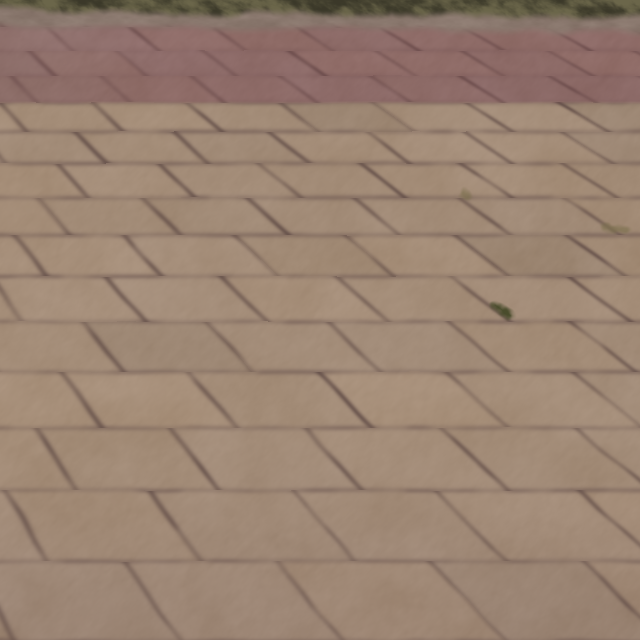
Give the GLSL for this texture, as a WebGL 1 fragment shader.

```glsl
precision highp float;
// Sandy paving slabs in running bond receding to a red border, a kerb and grass.
uniform vec2 u_resolution;

float hash(vec2 p) {
  vec3 q = fract(p.xyx * 0.1031);
  q += dot(q, q.yzx + 33.33);
  return fract((q.x + q.y) * q.z);
}

float noise(vec2 p) {
  vec2 i = floor(p), f = fract(p);
  f = f * f * (3.0 - 2.0 * f);
  return mix(mix(hash(i), hash(i + vec2(1.0, 0.0)), f.x),
             mix(hash(i + vec2(0.0, 1.0)), hash(i + 1.0), f.x), f.y);
}

float fbm(vec2 p) {
  float sum = 0.0, amp = 0.5;
  for (int i = 0; i < 4; i++) {
    sum += amp * noise(p);
    p = p * 2.03 + 17.0;
    amp *= 0.5;
  }
  return sum;
}

float segment(vec2 p, vec2 a, vec2 b) {
  vec2 d = b - a;
  return length(p - a - d * clamp(dot(p - a, d) / dot(d, d), 0.0, 1.0));
}

// Soft line, 1 on its axis and fading out over the given width.
float line(float dist, float width) {
  return exp(-dist * dist / (width * width));
}

vec3 paving(vec2 p) {
  // Perspective: rows bunch up and joints converge towards the far horizon.
  float range = 1.9635 - p.y;
  float depth = 28.87 / range - 15.69 + 0.025 * (noise(p * 20.0) - 0.5);
  float row = floor(depth) + 1.0;
  float red = smoothstep(9.92, 10.08, depth);
  float slabWidth = 0.1295 * range;
  float along = (p.x + 0.807) / slabWidth - 0.24 - 0.434 * row + 0.1 * step(10.5, row);
  along += 0.06 * (fract(depth) - 0.5) + 0.03 * (noise(p * vec2(14.0, 20.0) + 40.0) - 0.5);
  vec2 slab = vec2(floor(along), row);

  // Slab colour: border or sand, with a slight tone and hue shift per slab.
  vec3 sand = mix(vec3(0.605, 0.515, 0.445), vec3(0.643, 0.553, 0.472), smoothstep(0.0, 0.35, p.y));
  vec3 border = mix(vec3(0.56, 0.44, 0.42), vec3(0.56, 0.425, 0.41), smoothstep(0.0, 0.3, p.x));
  vec3 color = mix(sand, border, red);
  color *= 0.985 + 0.03 * hash(slab + 31.0) - 0.035 * step(0.9, hash(slab + 73.0)) * (1.0 - red);
  color += (hash(slab + 9.0) - 0.5) * vec3(0.004, 0.0, -0.008);

  // Weathered blotches and fine grain.
  color += (fbm(p * 15.0) - 0.47) * vec3(0.05, 0.055, 0.065);
  color += (fbm(vec2(p.x + p.y, p.y - p.x) * vec2(45.0, 90.0)) - 0.47) * 0.028;

  // Joints, measured in canvas units; their strength wanders along their length.
  float rowDist = abs(fract(depth + 0.5) - 0.5) * range * range / 28.87;
  float slantDist = abs(fract(along + 0.5) - 0.5) * slabWidth * 0.75;
  float wear = smoothstep(0.15, 0.85, noise(p * 26.0 + 5.0));
  float joint = hash(vec2(floor(along + 0.5), row) + 57.0);
  float rowJoint = line(rowDist, 0.0046) * (0.26 + 0.3 * wear) * (1.0 - 0.5 * red);
  float slantJoint = line(slantDist, 0.0048) * (0.25 + 0.25 * joint + 0.28 * wear) * (1.0 - 0.15 * red);
  color = mix(color, mix(vec3(0.45, 0.365, 0.335), vec3(0.46, 0.33, 0.33), red), rowJoint);
  return mix(color, mix(vec3(0.37, 0.29, 0.27), vec3(0.39, 0.27, 0.27), red), slantJoint);
}

void main() {
  vec2 p = gl_FragCoord.xy / u_resolution;
  vec3 color = paving(p);

  // Weeds growing in the joints.
  float rough = 0.006 * (noise(p * 120.0) - 0.5);
  float weed = segment(p, vec2(0.774, 0.523), vec2(0.797, 0.507)) + rough;
  color = mix(color, vec3(0.25, 0.27, 0.14), 0.9 * (1.0 - smoothstep(0.0, 0.01, weed)));
  float moss = min(segment(p, vec2(0.724, 0.698), vec2(0.729, 0.693)),
                   segment(p, vec2(0.945, 0.644), vec2(0.978, 0.640))) + rough;
  color = mix(color, vec3(0.46, 0.42, 0.28), 0.55 * (1.0 - smoothstep(0.0, 0.01, moss)));

  // Gritty kerb behind the last row.
  float kerbEdge = 0.959 - 0.009 * p.x + 0.008 * (noise(vec2(p.x * 24.0, 3.0)) - 0.5);
  vec3 kerb = vec3(0.54, 0.47, 0.43) + 0.09 * (fbm(p * vec2(40.0, 80.0)) - 0.47);
  color = mix(color, kerb, smoothstep(-0.009, 0.009, p.y - kerbEdge));

  // Ragged grass along the far edge, with darker hollows between the tufts.
  float grassEdge = 0.979 - 0.003 * p.x + 0.022 * (fbm(vec2(p.x * 20.0, 8.0)) - 0.47);
  grassEdge += 0.014 * (1.0 - smoothstep(0.0, 0.08, p.x));
  float blades = fbm(vec2(p.x * 40.0 + p.y * 25.0, p.y * 50.0));
  vec3 grass = mix(vec3(0.23, 0.22, 0.16), vec3(0.42, 0.40, 0.29), smoothstep(0.2, 0.72, blades));
  color = mix(color, grass, smoothstep(-0.008, 0.008, p.y - grassEdge));

  gl_FragColor = vec4(color, 1.0);
}
```
